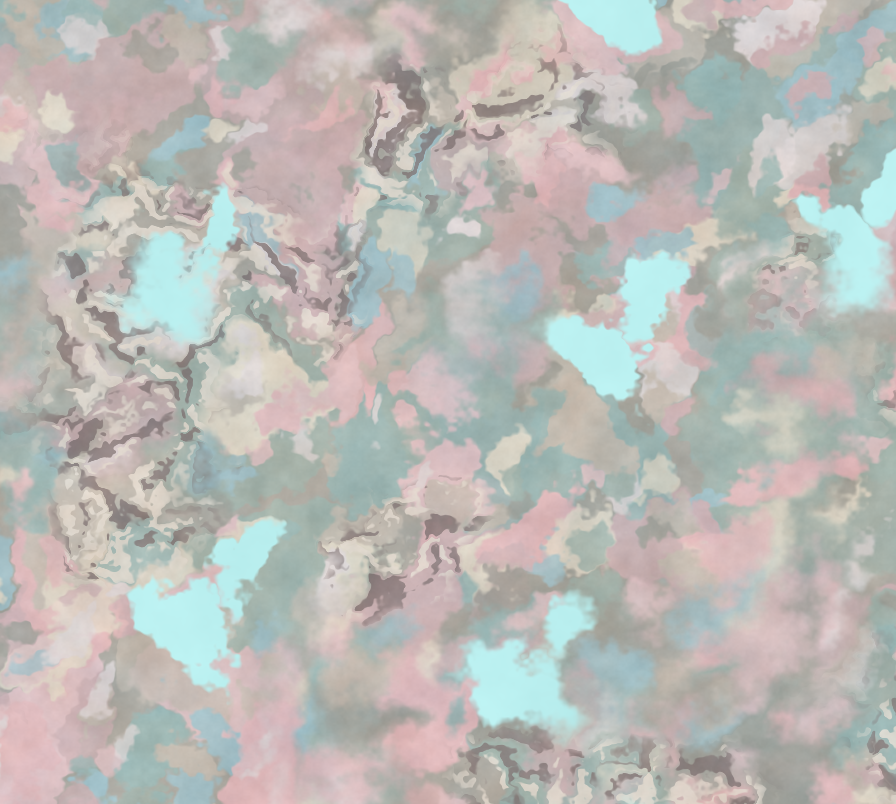
Give the GLSL for this texture, as a Shadertoy shader.

```glsl
const int LAYERS = 4;
const float FIRST_SCALE = 4.6;    // blobs per canvas height, largest layer
const float SCALE_STEP = 1.75;
const float RAGGEDNESS = 0.15;
const float RAGGED_SCALE = 10.0;
const float SHARP_EDGE = 0.004;
const float SOFT_EDGE = 0.018;
const float SLANT = 0.8;          // direction of the long axis, radians
const float POOL_SCALE = 2.2;
const float POOL_CHANCE = 0.72;
const float GRAIN = 0.13;

const vec3 GROUND = vec3(0.67, 0.66, 0.63);
const vec3 POOL = vec3(0.73, 0.94, 0.94);
const vec3 DARK_FLECK = vec3(0.50, 0.45, 0.45);
const vec3 LIGHT_FLECK = vec3(0.88, 0.85, 0.81);
const vec3 PAINTS[10] = vec3[10](
    vec3(0.60, 0.71, 0.70),   // teal
    vec3(0.87, 0.72, 0.73),   // pink
    vec3(0.63, 0.63, 0.60),   // taupe
    vec3(0.63, 0.70, 0.67),   // sage
    vec3(0.79, 0.69, 0.70),   // mauve
    vec3(0.86, 0.75, 0.76),   // rose
    vec3(0.76, 0.73, 0.69),   // beige
    vec3(0.87, 0.84, 0.78),   // cream
    vec3(0.86, 0.83, 0.83),   // pale
    vec3(0.63, 0.75, 0.78));  // blue

float hash(vec2 p) {
    return fract(sin(dot(p, vec2(127.1, 311.7))) * 43758.5453);
}

vec2 hash2(vec2 p) {
    return vec2(hash(p), hash(p + 37.3));
}

float noise(vec2 p) {
    vec2 i = floor(p), f = fract(p);
    f = f * f * (3.0 - 2.0 * f);
    return mix(mix(hash(i), hash(i + vec2(1, 0)), f.x),
               mix(hash(i + vec2(0, 1)), hash(i + vec2(1, 1)), f.x), f.y);
}

// Rough fractal noise around 0.5
float fbm(vec2 p) {
    float sum = 0.0, weight = 0.0, amp = 1.0;
    for (int i = 0; i < 5; i++) {
        sum += amp * noise(p);
        weight += amp;
        amp *= 0.62;
        p = p * 2.03 + 17.7;
    }
    return sum / weight;
}

vec2 rotate(vec2 p, float angle) {
    float c = cos(angle), s = sin(angle);
    return vec2(c * p.x + s * p.y, c * p.y - s * p.x);
}

// Coverage of an ellipse, with its long axis along the angle
float daub(vec2 p, float angle, vec2 radii, float edge) {
    float d = (length(rotate(p, angle) / radii) - 1.0) * min(radii.x, radii.y);
    return 1.0 - smoothstep(-edge, edge, d);
}

// One layer of scattered blobs, painted over the colour below
vec3 paintLayer(vec3 color, vec2 p, int layer, float edge) {
    float scale = FIRST_SCALE * pow(SCALE_STEP, float(layer));
    float density = layer == 0 ? 1.0 : 0.62 - 0.08 * float(layer);
    float choices = min(6.0 + 2.0 * float(layer), 10.0);
    vec2 cell = floor(p * scale);
    for (int y = -1; y <= 1; y++)
    for (int x = -1; x <= 1; x++) {
        vec2 id = cell + vec2(x, y);
        vec2 seed = id + 71.0 * float(layer);
        if (hash(seed + 5.1) > density) continue;
        vec2 center = (id + 0.15 + 0.7 * hash2(seed)) / scale;
        float size = mix(0.36, 0.62, hash(seed + 9.4)) / scale;
        float angle = SLANT + 1.6 * (hash(seed + 13.8) - 0.5);
        vec3 paint = PAINTS[int(hash(seed + 21.6) * choices)];
        float cover = daub(p - center, angle, size * vec2(1.25, 0.85), edge);
        color = mix(color, paint, cover * mix(0.7, 1.0, hash(seed + 29.2)));
    }
    return color;
}

// Bright forked pools: a slanted upper lobe and a wider lower one
float pools(vec2 p, float edge) {
    float cover = 0.0;
    vec2 cell = floor(p * POOL_SCALE);
    for (int y = -1; y <= 1; y++)
    for (int x = -1; x <= 1; x++) {
        vec2 id = cell + vec2(x, y);
        if (hash(id + 3.7) > POOL_CHANCE) continue;
        vec2 q = p - (id + 0.2 + 0.6 * hash2(id + 51.0)) / POOL_SCALE;
        float size = mix(0.75, 1.1, hash(id + 61.0));
        cover = max(cover, daub(q - size * vec2(0.045, 0.05), 1.1, size * vec2(0.066, 0.030), edge));
        cover = max(cover, daub(q + size * vec2(0.02, 0.03), -0.8, size * vec2(0.075, 0.042), edge));
    }
    return cover;
}

void mainImage(out vec4 fragColor, in vec2 fragCoord) {
    vec2 uv = fragCoord / iResolution.y;
    vec2 rough = vec2(fbm(uv * RAGGED_SCALE), fbm(uv * RAGGED_SCALE + 43.0)) - 0.5;
    vec2 p = uv + RAGGEDNESS * rough;
    float edge = mix(SHARP_EDGE, SOFT_EDGE, smoothstep(0.5, 0.8, noise(uv * 5.0 + 8.0)));

    vec3 color = GROUND;
    for (int i = 0; i < LAYERS; i++) color = paintLayer(color, p, i, edge);

    // Clustered dark and light flecks
    float cluster = smoothstep(0.55, 0.75, noise(p * 6.0 + 90.0));
    float fleck = noise(p * 62.0);
    color = mix(color, DARK_FLECK, 0.75 * cluster * smoothstep(0.64, 0.78, fleck));
    color = mix(color, LIGHT_FLECK, 0.85 * cluster * smoothstep(0.40, 0.26, fleck));

    // Cloudy brightness and a faint warm to cool drift
    color += GRAIN * (fbm(uv * 28.0 + 5.0) - 0.5);
    color += vec3(0.07, 0.0, -0.04) * (fbm(uv * 14.0 + 30.0) - 0.5);

    color = mix(color, POOL + 0.06 * rough.x, pools(p, edge));
    fragColor = vec4(clamp(color, 0.0, 1.0), 1.0);
}
```
